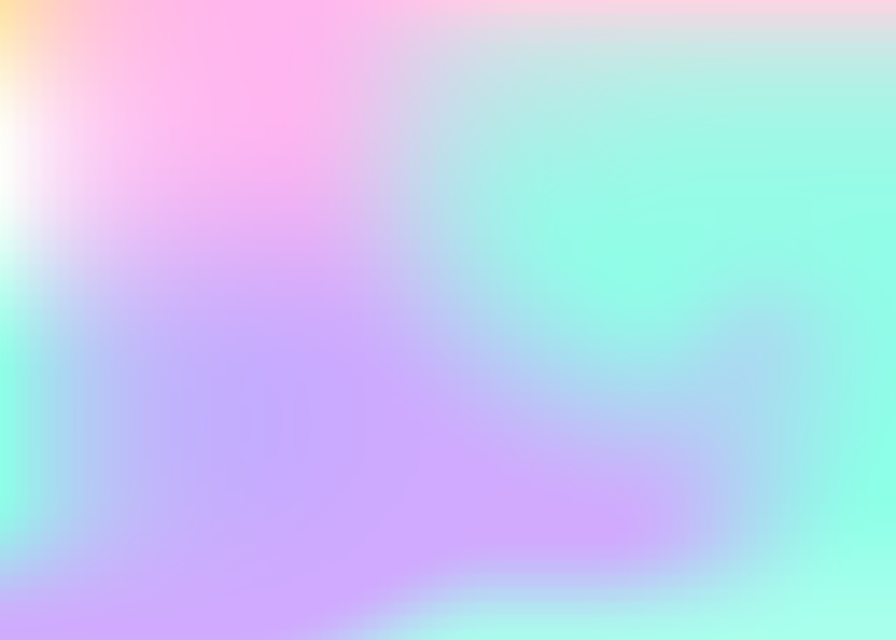
Give the GLSL for this background, as a Shadertoy shader.

```glsl
// A soft pastel mesh gradient: a pink to violet column, mint fields on the
// right and below, a bright left rim and a rosy wash along the top.
// Smooth masks blend the colours over a faint grid of softened cells.

// Soft elliptical spot, 1 at its centre
float spot(vec2 p, vec2 centre, vec2 radius) {
    vec2 q = (p - centre) / radius;
    return exp(-dot(q, q));
}

// Pulls each point toward its cell centre, leaving faint soft steps
vec2 softCells(vec2 p, vec2 count) {
    vec2 inside = fract(p * count);
    vec2 eased = smoothstep(0.0, 0.2, inside) + smoothstep(0.8, 1.0, inside);
    return mix(p, (floor(p * count) + 0.5 * eased) / count, 0.6);
}

// Rounded lobe that stays open toward the top and widens to the right
float mintLobe(vec2 p) {
    vec2 q = p - vec2(0.768, 0.219);
    q.x /= q.x < 0.0 ? 0.3125 : 0.52;
    q.y = max(q.y, 0.0) / 0.42;
    return 1.0 - smoothstep(0.5, 1.48, length(q));
}

// Total mint coverage on the right and the bottom
float mintCover(vec2 p) {
    float lobe = mintLobe(p);
    lobe *= 1.0 - 0.40 * spot(p, vec2(0.866, 0.55), vec2(0.09, 0.12));
    lobe *= 1.0 - 0.15 * spot(p, vec2(0.573, 0.164), vec2(0.12, 0.16));
    float side = smoothstep(0.70, 1.0, p.x + 0.285 * (p.y - 0.73));
    float rise = 0.146 * (1.0 - smoothstep(0.26, 0.56, p.x));
    float floorGlow = smoothstep(0.83, 1.02, p.y - rise);
    return 1.0 - (1.0 - lobe) * (1.0 - side) * (1.0 - floorGlow);
}

void mainImage(out vec4 fragColor, in vec2 fragCoord) {
    // p.y runs downward from the top edge
    vec2 p = fragCoord / iResolution.xy;
    p.y = 1.0 - p.y;
    p = softCells(p, vec2(64.0, 45.75));

    vec3 pink = vec3(1.0, 0.705, 0.94);
    vec3 violet = vec3(0.82, 0.665, 0.995);
    vec3 periwinkle = vec3(0.75, 0.66, 1.0);
    vec3 mint = vec3(0.55, 1.0, 0.905);
    vec3 paleMint = vec3(0.66, 1.0, 0.925);
    vec3 rose = vec3(1.0, 0.83, 0.89);

    // Pink to violet column with a cooler heart
    vec3 color = mix(pink, violet, smoothstep(0.15, 0.59, p.y));
    color = mix(color, periwinkle, 0.65 * spot(p, vec2(0.26, 0.66), vec2(0.17, 0.2)));

    // Mint fields, tinted rose near the top
    vec3 field = mix(mint, paleMint, smoothstep(0.75, 1.0, p.y));
    field = mix(field, rose, exp(-p.y / 0.12));
    color = mix(color, field, mintCover(p));

    // Left rim: yellow, then white, then mint
    vec3 rim = mix(vec3(1.0, 0.88, 0.62), vec3(0.99, 1.0, 0.98), smoothstep(-0.05, 0.24, p.y));
    rim = mix(rim, mint, smoothstep(0.27, 0.6, p.y));
    float rimCover = exp(-pow(p.x / 0.104, 1.2)) * (1.0 - smoothstep(0.766, 1.0, p.y));
    color = mix(color, rim, rimCover);

    fragColor = vec4(color, 1.0);
}
```
